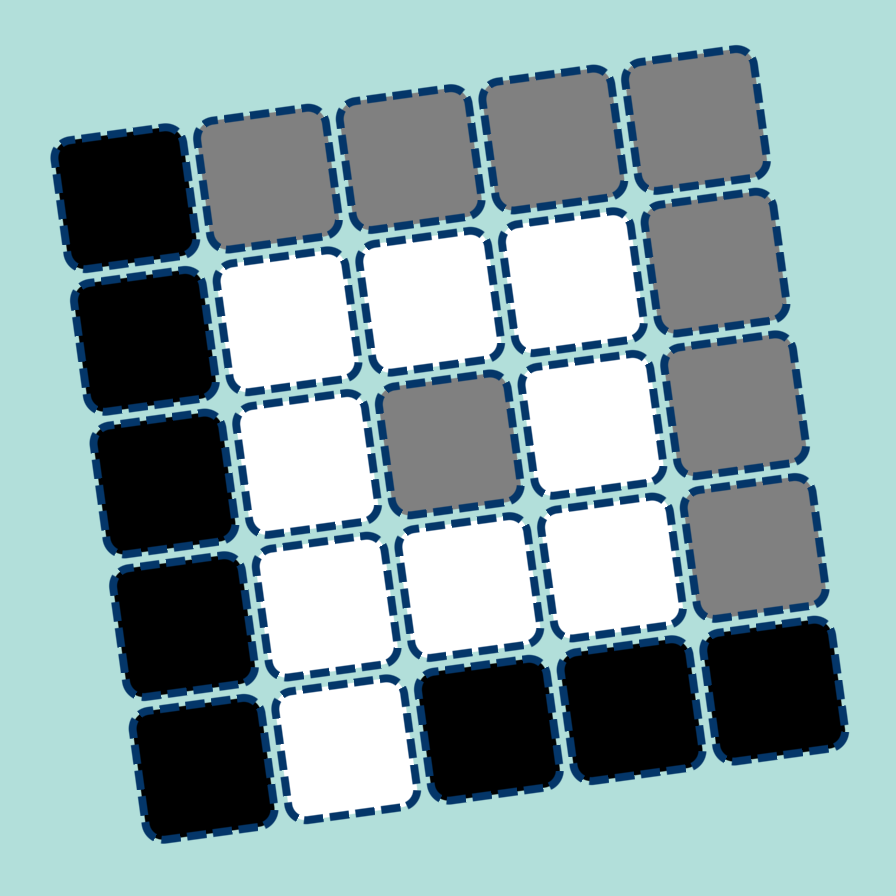
A three.js fragment shader for this pattern:

```glsl
varying vec2 vUv;

const float PITCH = 0.1607;
const float HALF_SIDE = 0.0725;
const float RADIUS = 0.02;
const float STRAIGHT = HALF_SIDE - RADIUS;
const float QUARTER = 2.0 * STRAIGHT + 1.5707963 * RADIUS;

float roundedSquare(vec2 p) {
  vec2 q = abs(p) - STRAIGHT;
  return length(max(q, 0.0)) + min(max(q.x, q.y), 0.0) - RADIUS;
}

// Coverage of the region where d is negative
float fill(float d) {
  return 1.0 - smoothstep(-0.001, 0.001, d);
}

// Clockwise arc length along the outline, from the left end of the top edge
float outlineLength(vec2 p) {
  float side = 0.0;
  vec2 q = p;
  if (abs(p.x) > abs(p.y)) {
    side = p.x > 0.0 ? 1.0 : 3.0;
    q = p.x > 0.0 ? vec2(-p.y, p.x) : vec2(p.y, -p.x);
  } else if (p.y < 0.0) {
    side = 2.0;
    q = -p;
  }
  float along = clamp(q.x, -STRAIGHT, STRAIGHT);
  float turn = atan(q.x - along, max(q.y - STRAIGHT, 0.0001));
  return mod(side * QUARTER + STRAIGHT + along + RADIUS * turn, 4.0 * QUARTER);
}

// Black left and bottom border, grey top and right, white ring, grey heart
vec3 tileColor(vec2 cell) {
  float ring = max(abs(cell.x), abs(cell.y));
  vec3 grey = vec3(0.502);
  if (ring < 0.5) return grey;
  bool opening = cell.x == -1.0 && cell.y == -2.0;
  if (ring < 1.5 || opening) return vec3(1.0);
  return min(cell.x, cell.y) < -1.5 ? vec3(0.0) : grey;
}

void main() {
  // Tilted five by five grid
  vec2 axis = vec2(0.9907, 0.1358);
  vec2 offset = vUv - vec2(0.502, 0.504);
  vec2 grid = vec2(dot(offset, axis), dot(offset, vec2(-axis.y, axis.x)));
  vec2 cell = clamp(floor(grid / PITCH + 0.5), -2.0, 2.0);
  vec2 local = grid - cell * PITCH;

  // Tiles
  float edge = roundedSquare(local);
  vec3 color = mix(vec3(0.698, 0.875, 0.855), tileColor(cell), fill(edge));

  // Dashed outline
  float phase = mod(outlineLength(local) - 0.013, 0.029);
  float dash = fill(abs(phase - 0.0109) - 0.0109);
  float stroke = fill(abs(edge) - 0.0044);
  color = mix(color, vec3(0.016, 0.21, 0.41), stroke * dash);

  gl_FragColor = vec4(color, 1.0);
}
```
